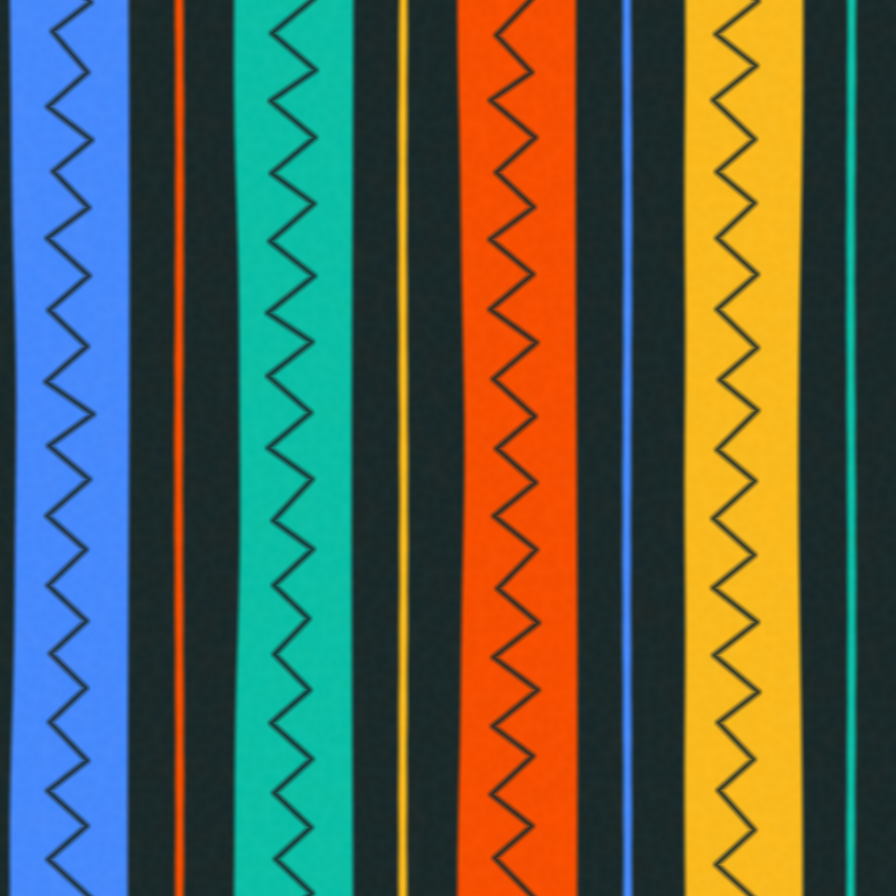
A Shadertoy shader for this pattern:

```glsl
const float TAU = 6.2831853;
const vec3 INK = vec3(0.108, 0.162, 0.162);
const vec3 PAINT[4] = vec3[4](
    vec3(0.28, 0.54, 0.99),   // blue
    vec3(0.05, 0.75, 0.65),   // green
    vec3(0.97, 0.31, 0.01),   // orange
    vec3(0.98, 0.73, 0.12));  // yellow

vec2 hash2(vec2 p) {
    vec3 q = fract(vec3(p.xyx) * vec3(0.1031, 0.1030, 0.0973));
    q += dot(q, q.yzx + 33.33);
    return fract((q.xx + q.yz) * q.zy);
}

// Distance to the nearest scattered point
float cellular(vec2 p) {
    vec2 cell = floor(p);
    float d = 2.0;
    for (float j = -1.0; j <= 1.0; j++)
        for (float i = -1.0; i <= 1.0; i++) {
            vec2 c = cell + vec2(i, j);
            d = min(d, length(c + hash2(c) - p));
        }
    return d;
}

float segmentDistance(vec2 p, vec2 a, vec2 b) {
    vec2 pa = p - a, ba = b - a;
    return length(pa - ba * clamp(dot(pa, ba) / dot(ba, ba), 0.0, 1.0));
}

// Corner n of a column's zigzag: even corners right, odd corners left
vec2 zigzagCorner(float n, float column) {
    vec2 jitter = hash2(vec2(n + 7.0, column * 13.0 + 3.0)) - 0.5;
    float side = 1.0 - 2.0 * mod(n, 2.0);
    return vec2(side * 0.0225 + jitter.x * 0.008, (n + jitter.y * 0.22) / 26.0);
}

float zigzagDistance(vec2 p, float column) {
    float first = floor(p.y * 26.0), d = 1.0;
    for (float k = -1.0; k <= 1.0; k++) {
        float n = first + k;
        d = min(d, segmentDistance(p, zigzagCorner(n, column), zigzagCorner(n + 1.0, column)));
    }
    return d;
}

// Soft printed edge, never narrower than a pixel
float coverage(float d) {
    float soft = max(1.0 / iResolution.y, 0.0044);
    return 1.0 - smoothstep(-soft, soft, d);
}

void mainImage(out vec4 fragColor, in vec2 fragCoord) {
    vec2 uv = fragCoord / iResolution.y;
    float column = floor(uv.x * 4.0);
    float x = uv.x - column * 0.25;
    float y = 1.0 - uv.y;
    int hue = int(mod(column, 4.0));

    // Wide band, pinched halfway down on one side
    float pinch = 0.0035 * cos(TAU * y);
    float left = 0.0145 - (hue < 3 ? pinch : 0.0) + 0.0005 * sin(y * 19.0 + column * 2.3);
    float right = 0.1435 + (hue < 3 ? 0.0 : pinch) + 0.001 * sin(y * 5.0 + column * 1.9);
    vec3 color = mix(INK, PAINT[hue], coverage(max(left - x, x - right)));

    // Hand-drawn zigzag, each column slightly off centre
    float centre = 0.0775 - 0.0018 * float(hue) + 0.001 * sin(y * 6.0 + column * 2.0);
    float zigzag = zigzagDistance(vec2(x - centre, y), column) - 0.0025;
    color = mix(color, INK, coverage(zigzag));

    // Thin stripe with a slight sway
    float sway = 0.0006 * sin(y * 9.0 + column * 2.7);
    float stripe = abs(x - 0.2 - sway) - 0.0047 - 0.0002 * sin(y * 67.0 + column * 5.0);
    color = mix(color, PAINT[(hue + 2) % 4], coverage(stripe));

    // Faint mottling of the print, warm and cool
    float mottle = cellular(uv * 80.0) - 0.5;
    float warmth = cellular(uv * 35.0 + 19.0) - 0.5;
    color += 0.018 * mottle + 0.022 * warmth * vec3(1.0, 0.0, -0.6);

    fragColor = vec4(clamp(color, 0.0, 1.0), 1.0);
}
```
